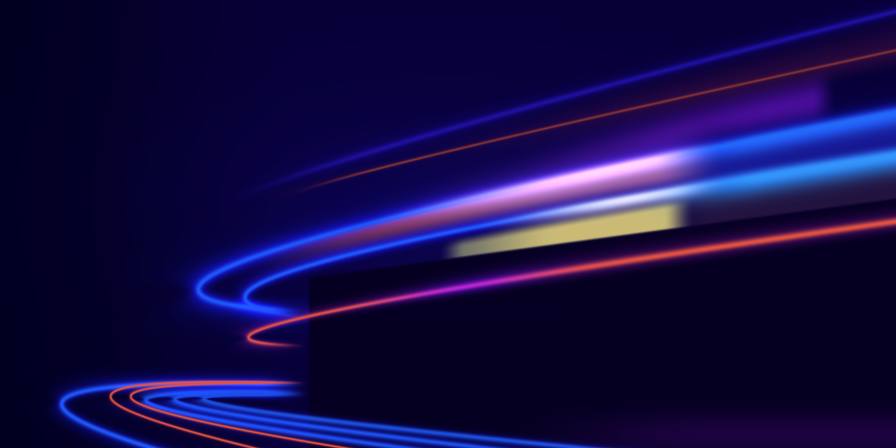
Write a Shadertoy shader that draws this background.

```glsl
// Sheared parabola "trail": xy = tip, z = lean, w = spread.
float upperEdge(float x, vec4 trail) {
    float dx = max(x - trail.x, 0.0);
    return trail.y + trail.z * dx + trail.w * sqrt(dx);
}

// Returns distance to the trail and the side of its axis.
vec2 trailField(vec2 p, vec4 trail) {
    vec2 d = p - trail.xy;
    float side = d.y - trail.z * d.x;
    float k = trail.w * trail.w;
    vec2 slope = vec2(-2.0 * side * trail.z - k, 2.0 * side);
    return vec2(abs(side * side - k * d.x) / max(length(slope), 1e-4), side);
}

float bell(float d, float width) {
    float t = d / width;
    return exp(-t * t);
}

// Bell with different widths above and below the centre.
float ribbon(float d, float above, float below) {
    return bell(d, d > 0.0 ? above : below);
}

float rise(float a, float b, float x) {
    return smoothstep(a, b, x);
}

float span(float x, float a, float b, float c, float d) {
    return rise(a, b, x) * (1.0 - rise(c, d, x));
}

// Lays a core and a soft halo over the base; one branch stops at the wall.
vec3 lightTrail(vec3 base, vec2 p, vec4 trail, float openSide, float wall,
                float width, vec3 core, vec3 halo) {
    vec2 field = trailField(p, trail);
    float closed = 1.0 - rise(-0.004, 0.004, field.y * openSide);
    float keep = 1.0 - closed * rise(wall - 0.12, wall, p.x);
    float w = max(width, 0.8 / iResolution.y);
    base += halo * keep * bell(field.x, w * 2.8);
    return mix(base, core, keep * bell(field.x, w));
}

void mainImage(out vec4 fragColor, in vec2 fragCoord) {
    vec2 p = fragCoord / iResolution.y;
    float x = p.x, y = p.y;
    const float wall = 0.69;
    const vec3 blue = vec3(0.12, 0.34, 0.98), deepBlue = vec3(0.03, 0.04, 0.4);
    const vec3 orange = vec3(0.88, 0.32, 0.26);
    const vec4 crest = vec4(0.495, 0.531, 0.21, 0.104);
    const vec4 ember = vec4(0.651, 0.562, 0.195, 0.054);
    const vec4 outer = vec4(0.443, 0.354, 0.124, 0.161);
    const vec4 inner = vec4(0.547, 0.336, 0.091, 0.154);
    const vec4 lower = vec4(0.555, 0.247, 0.104, 0.09);

    float crestY = upperEdge(x, crest), emberY = upperEdge(x, ember);
    float outerY = upperEdge(x, outer), innerY = upperEdge(x, inner);
    float floorY = 0.38 + 0.134 * (x - wall);

    // Night backdrop and broad haze
    vec3 col = mix(vec3(0.008, 0, 0.13), vec3(0.025, 0, 0.215), rise(0.0, 0.7, x));
    col += vec3(0.015, 0.01, 0.08) * bell(length((p - vec2(1, 0.56)) * vec2(0.7, 1.8)), 0.4);
    col += vec3(0.01, 0.02, 0.13) * bell(trailField(p, outer).x, 0.035);

    // Violet veils between the upper trails
    float veil = span(y, outerY, outerY + 0.06, emberY - 0.07, emberY);
    col += vec3(0.25, 0.05, 0.36) * veil * span(x, 1.1, 1.75, 1.81, 1.87);
    float dusk = span(y, emberY - 0.05, emberY, emberY, crestY + 0.001);
    col += vec3(0.12, 0.03, 0.02) * dusk * rise(0.8, 1.7, x);

    // Coloured sheet between the two main trails
    float gap = span(y, innerY - 0.01, innerY, outerY - 0.01, outerY);
    col = mix(col, vec3(0.08, 0.05, 0.45), 0.7 * gap * rise(0.5, 0.8, x));
    float sheet = span(y, innerY, innerY + 0.04, outerY - 0.008, outerY + 0.004);
    vec3 tint = mix(vec3(0.55, 0.22, 0.31), vec3(0.66, 0.38, 0.66), rise(0.85, 1.3, x));
    tint = mix(tint, vec3(0.09, 0.09, 0.6), rise(1.46, 1.62, x));
    col = mix(col, tint, sheet * rise(0.55, 0.9, x) * 0.85);

    // Pale wedge under the inner trail
    float wedge = span(y, floorY - 0.004, floorY + 0.004, innerY - 0.04, innerY - 0.012);
    col = mix(col, vec3(0.05, 0.02, 0.3), wedge * rise(0.69, 0.95, x) * 0.7);
    col = mix(col, vec3(0.13, 0.07, 0.24), wedge * rise(1.45, 1.6, x));
    tint = mix(vec3(0.44, 0.45, 0.42), vec3(0.79, 0.73, 0.46), rise(1.0, 1.25, x));
    col = mix(col, tint, wedge * span(x, 0.98, 1.04, 1.48, 1.55));

    // Dark chamber below
    float chamber = rise(wall - 0.004, wall + 0.004, x)
        * (1.0 - rise(floorY - 0.006, floorY + 0.006, y));
    col = mix(col, vec3(0.018, 0, 0.125), chamber * 0.95);

    // Main trails
    float dawn = rise(0.48, 0.85, x);
    col = lightTrail(col, p, crest, 1.0, 0.5, 0.006,
        mix(col, vec3(0.12, 0.06, 0.62), dawn), vec3(0.02, 0.01, 0.12) * dawn);
    col = lightTrail(col, p, ember, 1.0, 0.6, 0.003,
        mix(col, vec3(0.5, 0.19, 0.2), rise(0.63, 0.85, x)), vec3(0.04, 0.01, 0));
    col = lightTrail(col, p, outer, 1.0, wall, 0.0065, blue, deepBlue);
    col = lightTrail(col, p, inner, 1.0, wall, 0.0055, blue, deepBlue);

    // White flare and widening blue bands
    float flare = span(x, 0.8, 1.35, 1.46, 1.62), band = rise(1.4, 1.7, x);
    float flare2 = span(x, 1.05, 1.4, 1.5, 1.65);
    col = mix(col, vec3(0.96, 0.78, 0.95), flare * ribbon(y - outerY, 0.012, 0.024));
    col += vec3(0.2, 0.07, 0.24) * flare * ribbon(y - outerY, 0.05, 0.02);
    col = mix(col, vec3(0.9, 0.9, 1), flare2 * ribbon(y - innerY, 0.01, 0.02));
    col = mix(col, vec3(0.14, 0.42, 0.97), band * 0.9 * ribbon(y - outerY, 0.013, 0.03));
    col = mix(col, vec3(0.2, 0.58, 0.98), band * ribbon(y - innerY, 0.016, 0.036));

    // Warm lower trail with a magenta hot spot
    float hot = bell(x - 1.04, 0.18);
    col = lightTrail(col, p, lower, 1.0, wall, mix(0.004, 0.008, rise(0.6, 1.4, x)),
        mix(orange, vec3(0.72, 0.14, 0.82), hot),
        mix(vec3(0.2, 0.03, 0.2), vec3(0.22, 0.03, 0.42), hot));

    // Trails sweeping out along the ground
    col = lightTrail(col, p, vec4(0.138, 0.098, -0.135, 0.158), -1.0, wall,
        0.006, blue, deepBlue * 0.8);
    for (float k = 0.0; k < 1.1; k += 0.5) {
        vec4 ground = mix(vec4(0.326, 0.107, -0.086, 0.076),
            vec4(0.456, 0.11, -0.072, 0.054), k);
        col = lightTrail(col, p, ground, -1.0, wall, 0.006, blue * 0.9, deepBlue * 0.4);
    }
    for (float k = 0.0; k < 1.1; k += 1.0) {
        vec4 ground = mix(vec4(0.247, 0.115, -0.13, 0.13),
            vec4(0.292, 0.115, -0.089, 0.105), k);
        col = lightTrail(col, p, ground, -1.0, wall, 0.003, orange, vec3(0.06, 0.01, 0));
    }
    col += vec3(0.09, 0.01, 0.12) * bell(y - 0.03, 0.045) * rise(1.1, 1.6, x);

    fragColor = vec4(clamp(col, 0.0, 1.0), 1.0);
}
```
